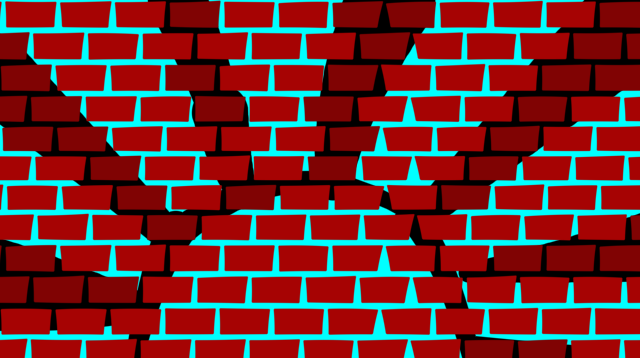
A Shadertoy shader for this pattern:

```glsl
// A cartoon brick wall: hand-cut red bricks over cyan mortar crossed by black painted branches.
// Bricks are warped rounded boxes in a staggered, wavy grid; branches are tapered Bezier strokes.
// Bricks whose centres fall on a branch are shaded dark.

const float PI = 3.14159;
const float WALL_WIDTH = 1.79;             // canvas height = 1
const vec2 PITCH = vec2(0.1507, 0.0850);   // brick spacing
const float FIRST_EDGE = 0.009;            // left edge of the first even-row cell
const float FLARED_JOINT = 7.0;            // joint that widens into a wedge in every row
const float PAINT_BLEED = 0.004;           // paint spreads a little beyond each stroke

const vec3 MORTAR = vec3(0.0, 1.0, 1.0);
const vec3 PAINT = vec3(0.0);
const vec3 BRICK = vec3(0.65, 0.01, 0.01);
const vec3 BRICK_DARK = vec3(0.50, 0.01, 0.01);

float hash(vec2 p) {
    return fract(sin(dot(p, vec2(127.1, 311.7))) * 43758.5453);
}

float coverage(float d, float px) {
    return 1.0 - smoothstep(-0.85 * px, 0.85 * px, d);
}

vec2 bezier(vec2 a, vec2 b, vec2 c, float t) {
    return mix(mix(a, b, t), mix(b, c, t), t);
}

// Distance to a quadratic curve whose half width runs from r0 to r1
float stroke(vec2 p, vec2 a, vec2 b, vec2 c, float r0, float r1) {
    const int STEPS = 12;
    float d = 1e3;
    vec2 start = a;
    for (int i = 0; i < STEPS; i++) {
        vec2 end = bezier(a, b, c, float(i + 1) / float(STEPS));
        vec2 span = end - start;
        float h = clamp(dot(p - start, span) / dot(span, span), 0.0, 1.0);
        float r = mix(r0, r1, (float(i) + h) / float(STEPS));
        d = min(d, length(p - start - span * h) - r);
        start = end;
    }
    return d;
}

// Broad strokes, which also darken the bricks over them
float branches(vec2 p) {
    float d = stroke(p, vec2(0.495, 0.0), vec2(0.570, 0.160), vec2(0.615, 0.315), 0.078, 0.055);
    d = min(d, stroke(p, vec2(1.091, 0.0), vec2(0.958, 0.255), vec2(0.930, 0.509), 0.121, 0.047));
    d = min(d, stroke(p, vec2(1.799, 0.033), vec2(1.491, 0.304), vec2(1.185, 0.605), 0.145, 0.036));
    d = min(d, stroke(p, vec2(-0.023, 0.199), vec2(0.199, 0.397), vec2(0.463, 0.650), 0.103, 0.042));
    d = min(d, stroke(p, vec2(0.479, 0.666), vec2(0.818, 0.386), vec2(1.145, 0.596), 0.037, 0.016));
    d = min(d, stroke(p, vec2(-0.012, 0.762), vec2(0.200, 0.800), vec2(0.374, 0.846), 0.093, 0.033));
    d = min(d, stroke(p, vec2(1.811, 0.689), vec2(1.612, 0.729), vec2(1.308, 0.762), 0.093, 0.023));
    return min(d, stroke(p, vec2(1.320, 0.970), vec2(1.449, 0.990), vec2(1.589, 1.009), 0.028, 0.042));
}

// Thin strokes seen only in the mortar
float stems(vec2 p) {
    float d = stroke(p, vec2(0.491, 0.643), vec2(0.421, 0.771), vec2(0.374, 1.01), 0.050, 0.020);
    d = min(d, stroke(p, vec2(0.615, 0.315), vec2(0.635, 0.430), vec2(0.675, 0.540), 0.075, 0.040));
    d = min(d, stroke(p, vec2(1.145, 0.596), vec2(1.250, 0.724), vec2(1.320, 1.01), 0.037, 0.021));
    return min(d, stroke(p, vec2(-0.02, 0.890), vec2(0.200, 0.895), vec2(0.350, 0.870), 0.030, 0.030));
}

// Slow drift of the courses away from an even grid
vec2 drift(vec2 p) {
    float wave = sin((p.y / PITCH.y - 1.7) * 0.8);
    return vec2(0.0095 * sin(PI * p.x / WALL_WIDTH), 0.0047 * wave + 0.0023);
}

// Brick with leaning sides and gently bowed edges; q is relative to its centre
float brick(vec2 q, vec2 id) {
    vec2 halfSize = PITCH * vec2(0.464, 0.409);
    vec2 uv = q / halfSize;
    float parity = mod(id.y, 2.0);
    float order = id.x - parity;
    float leanL = 0.003 * hash(vec2(order, parity + 3.1)) + (order == FLARED_JOINT ? 0.005 : 0.0);
    float leanR = 0.002 + 0.003 * hash(vec2(order, parity + 7.7)) + (order == FLARED_JOINT - 1.0 ? 0.005 : 0.0);
    float tilt = 0.004 * (hash(id + 1.3) - 0.7);
    float bow = 0.003 * (hash(id + 5.9) - 0.4);
    float bend = 0.001 * (1.0 - uv.y * uv.y);

    float left = -halfSize.x + leanL * (uv.y + 0.7) + bend;
    float right = halfSize.x - leanR * (uv.y + 0.7) - bend;
    float top = -halfSize.y + tilt * uv.x + bow * uv.x * uv.x;
    float bottom = halfSize.y - 0.5 * tilt * uv.x + 0.5 * bow * uv.x * uv.x;

    const float ROUND = 0.004;
    vec2 e = vec2(max(left - q.x, q.x - right), max(top - q.y, q.y - bottom)) + ROUND;
    return length(max(e, 0.0)) + min(max(e.x, e.y), 0.0) - ROUND;
}

void mainImage(out vec4 fragColor, in vec2 fragCoord) {
    float px = 1.0 / iResolution.y;
    vec2 p = fragCoord * px;
    p.y = 1.0 - p.y;                       // rows count downward

    // Staggered grid with a small slip per row
    vec2 g = p - drift(p);
    float row = floor(g.y / PITCH.y);
    float slip = 0.0095 * cos((row - 6.6) * PI / 4.0) - 0.004 * cos(PI * row);
    float stagger = FIRST_EDGE - 0.5 * PITCH.x * mod(row, 2.0);
    float column = floor((g.x - stagger - slip) / PITCH.x);
    vec2 id = vec2(column, row);
    vec2 centre = (id + 0.5) * PITCH + vec2(stagger, 0.0);

    // Mortar and paint
    float painted = min(branches(p), stems(p)) - PAINT_BLEED;
    vec3 color = mix(MORTAR, PAINT, coverage(painted, px));

    // Bricks
    vec3 face = branches(centre + drift(centre)) < -0.005 ? BRICK_DARK : BRICK;
    float d = brick(g - centre - vec2(slip, 0.0), id);
    color = mix(color, face, coverage(d, px));

    fragColor = vec4(color, 1.0);
}
```
